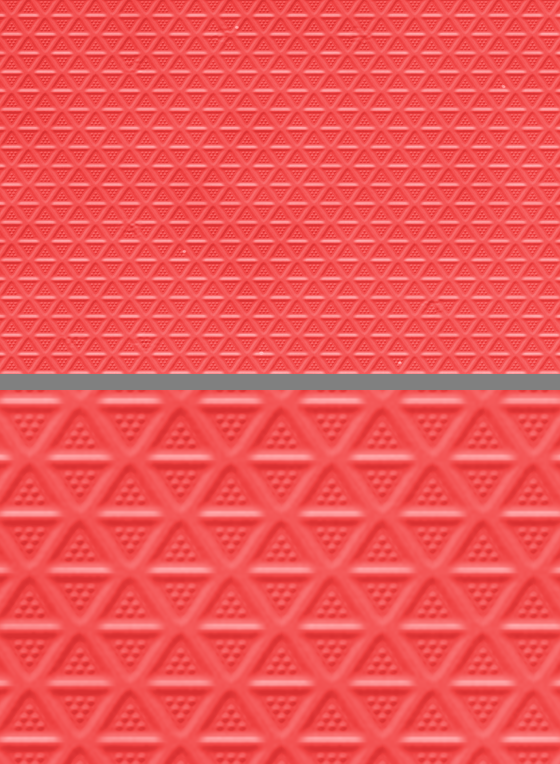
Top: the whole. Bottom: its middle third, enlarged.
Give the GLSL for this texture, as a WebGL 2 fragment shader.

```glsl
#version 300 es
precision highp float;
uniform vec2 u_resolution;
out vec4 outColor;

float hash(vec2 p) {
  vec3 h = fract(vec3(p.xyx) * 0.1031);
  h += dot(h, h.yzx + 33.33);
  return fract((h.x + h.y) * h.z);
}

float noise(vec2 p) {
  vec2 i = floor(p), f = fract(p);
  f = f * f * (3.0 - 2.0 * f);
  return mix(mix(hash(i), hash(i + vec2(1, 0)), f.x),
             mix(hash(i + vec2(0, 1)), hash(i + 1.0), f.x), f.y);
}

float smoothMin(float a, float b, float k) {
  float h = max(k - abs(a - b), 0.0) / k;
  return min(a, b) - h * h * k * 0.25;
}

// Position inside a row: x from the nearest downward cell, y from the row middle
vec2 rowLocal(vec2 q) {
  float x = q.x - 0.893 * mod(floor(q.y), 2.0);
  return vec2(mod(x + 0.893, 1.786) - 0.893, fract(q.y) - 0.5);
}

// Signed distance to the slanted rib, negative in downward cells
float slantDistance(vec2 c) {
  return (abs(c.x) - 0.4465 - 0.66 * c.y) / 1.198;
}

// Rare worn spots that break up the relief
float scuffMask(vec2 q) {
  vec2 cell = floor(q / 5.0);
  vec2 center = (cell + 0.25 + 0.5 * vec2(hash(cell + 7.0), hash(cell + 19.0))) * 5.0;
  float near = 1.0 - smoothstep(0.2, 0.85, length((q - center) * vec2(0.8, 1.1)));
  return near * step(0.86, hash(cell + 41.0));
}

// Rounded ribs around recessed cells filled with small studs
float relief(vec2 q) {
  vec2 c = rowLocal(q);
  float d = smoothMin(abs(slantDistance(c)), 0.5 - abs(c.y), 0.14);
  float rib = 1.0 - smoothstep(0.03, 0.2, d);
  float line = floor(c.y / 0.15);
  vec2 stud = vec2(fract(c.x / 0.19844 + 0.5 * mod(line, 2.0)), fract(c.y / 0.15)) - 0.5;
  float studs = 1.0 - smoothstep(0.12, 0.5, length(stud));
  float height = rib + 0.5 * studs * smoothstep(0.19, 0.25, d);
  return height + scuffMask(q) * 0.9 * (noise(q * vec2(5.0, 8.0)) - 0.5);
}

void main() {
  vec2 uv = gl_FragCoord.xy / u_resolution;
  vec2 q = gl_FragCoord.xy / u_resolution.y * 19.88 - vec2(10.445, 10.018);
  float pixel = 19.88 / u_resolution.y;

  // Light from above, slightly from the left
  float e = max(0.045, 0.6 * pixel);
  vec2 tilt = vec2(relief(q - vec2(e, 0)) - relief(q + vec2(e, 0)),
                   relief(q - vec2(0, e)) - relief(q + vec2(0, e)));
  float tone = 0.14 + 0.42 * dot(tilt, vec2(-0.25, 1.0)) + 0.1 * relief(q);

  // Gloss along the wide base of each cell
  vec2 c = rowLocal(q);
  float base = smoothstep(0.08, 0.32, -sign(c.y) * slantDistance(c));
  float edge = abs(fract(q.y + 0.46) - 0.5);
  float gloss = 1.0 - smoothstep(0.02, 0.06 + pixel, edge);
  tone += gloss * base * (0.38 + 0.2 * noise(q * 0.7));

  // Uneven light, grain and pale flecks
  tone += 0.07 * (noise(q * 0.35) - 0.5) + 0.06 * (noise(q * 14.0) - 0.5);
  tone += 0.05 * (uv.x - 0.5) + 0.05 * (0.5 - uv.y);
  vec2 cell = floor(q / 2.5);
  vec2 fleck = (cell + 0.1 + 0.8 * vec2(hash(cell + 3.0), hash(cell + 11.0))) * 2.5;
  float speck = 1.0 - smoothstep(0.03, 0.06 + pixel, length((q - fleck) * vec2(0.8, 1.0)));
  tone += 0.8 * speck * step(0.92, hash(cell + 29.0));

  // Deep red to pale pink
  tone = clamp(tone, -0.12, 1.1);
  float lit = max(tone, 0.0);
  vec3 color = vec3(0.90 + 0.1 * pow(lit, 0.4), 0.23 + 0.44 * lit, 0.23 + 0.45 * lit);
  color += min(tone, 0.0) * vec3(0.4, 0.35, 0.3);
  outColor = vec4(color, 1.0);
}
```
